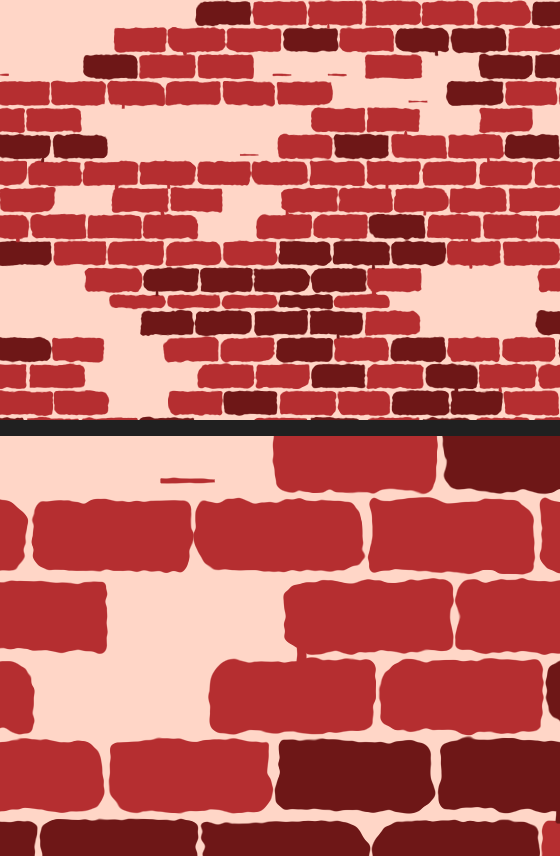
Top: the whole. Bottom: its middle third, enlarged.
This pattern is drawn by a WebGL 1 fragment shader. Its source:

```glsl
precision highp float;
// Worn brick wall: sixteen courses of red and dark bricks in running bond on pale plaster.
// Each brick is a rounded box with hashed corners, ragged noise edges and small drips;
// elliptical patches plus random gaps leave the plaster bare.
uniform vec2 u_resolution;

const vec2 PITCH = vec2(0.1343, 0.0635);   // brick spacing, in canvas heights

float hash(vec2 p) {
  vec3 q = fract(p.xyx * 0.1031);
  q += dot(q, q.yzx + 33.33);
  return fract((q.x + q.y) * q.z);
}

float noise(vec2 p) {
  vec2 i = floor(p), f = fract(p);
  f = f * f * (3.0 - 2.0 * f);
  return mix(mix(hash(i), hash(i + vec2(1, 0)), f.x),
             mix(hash(i + vec2(0, 1)), hash(i + vec2(1, 1)), f.x), f.y);
}

// Joint position along a course, in brick lengths
float jointAt(float col, float row) {
  float bond = mix(0.49, 0.94, mod(row, 2.0));
  float drift = (hash(vec2(row, 71.0)) - 0.5) * 0.1;
  return col + bond + drift + (hash(vec2(col + 40.0, row + 15.0)) - 0.5) * 0.06;
}

// Positive inside an elliptical patch of bare plaster
float patchAt(vec2 c, vec2 centre, vec2 radii) {
  return 1.0 - length((c - centre) / radii);
}

bool isBare(vec2 c, vec2 id) {
  float bare = patchAt(c, vec2(0.12, 0.03), vec2(0.19, 0.10));
  bare = max(bare, patchAt(c, vec2(0.425, 0.31), vec2(0.33, 0.052)));
  bare = max(bare, patchAt(c, vec2(0.877, 0.212), vec2(0.139, 0.052)));
  bare = max(bare, patchAt(c, vec2(1.128, 0.72), vec2(0.217, 0.087)));
  bare = max(bare, patchAt(c, vec2(0.104, 0.738), vec2(0.19, 0.087)));
  bare = max(bare, patchAt(c, vec2(0.3125, 0.903), vec2(0.13, 0.087)));
  return bare > 0.0 || hash(id + 9.0) < 0.12;
}

float roundedBox(vec2 q, vec2 halfSize, float radius) {
  vec2 d = abs(q) - halfSize + radius;
  return length(max(d, 0.0)) + min(max(d.x, d.y), 0.0) - radius;
}

// Signed distance in x, dark brick flag in y; p.y runs downwards
vec2 brick(vec2 p, float row) {
  // Find the brick between two shifted joints
  float u = p.x / PITCH.x;
  float col = floor(u - jointAt(0.0, row));
  col -= step(u, jointAt(col, row));
  col += step(jointAt(col + 1.0, row), u);
  float left = jointAt(col, row), right = jointAt(col + 1.0, row);

  // The twelfth course is thin and the ones below it move up
  float thin = 1.0 - step(0.5, abs(row - 11.0));
  float top = row - 0.39 * step(12.0, row);
  vec2 size = vec2(right - left, 1.0 - 0.39 * thin) * PITCH;
  vec2 centre = vec2(left, top) * PITCH + 0.5 * size;
  vec2 halfSize = 0.5 * size - vec2(0.0027, 0.0037);
  vec2 q = p - centre;
  vec2 id = vec2(col + 23.0, row + 31.0);
  float ragged = (noise(p * 65.0) - 0.5) * 0.005 + (noise(p * 170.0) - 0.5) * 0.002;

  // Dark bricks come in short runs, rarely in the middle courses
  float tone = 0.5 * (hash(id + 3.7) + hash(vec2(floor(col * 0.5) + 57.0, row + 83.0)));
  float middle = (centre.y - 0.47) / 0.09;
  float dark = step(tone, 0.45 - 0.25 * exp(-middle * middle));

  if (isBare(centre, id)) {
    // A few bare places keep a thin flake
    if (hash(id + 51.0) > 0.08) return vec2(1.0, 0.0);
    q.y -= halfSize.y * 0.7;
    return vec2(roundedBox(q, vec2(0.022, 0.002), 0.001) + ragged * 0.5, 0.0);
  }

  // Slight tilt and a different roundness at each corner
  q.y += q.x * (hash(id + 5.0) - 0.5) * 0.03;
  float chip = hash(id * 3.0 + sign(q) + 17.0);
  float radius = min(0.004 + 0.02 * chip * chip, halfSize.y * 0.9);
  float d = roundedBox(q, halfSize, radius) + ragged;

  // Occasional drip bridging the joint to the course below
  if (hash(id + 29.0) < 0.22) {
    float side = (hash(id + 37.0) - 0.5) * 1.6 * halfSize.x;
    vec2 drip = q - vec2(side, halfSize.y + 0.002);
    d = min(d, roundedBox(drip, vec2(0.0035, 0.007), 0.002) + ragged * 0.6);
  }
  return vec2(d, dark);
}

void main() {
  vec2 p = gl_FragCoord.xy / u_resolution.y;
  p.y = 1.0 - p.y;
  float level = p.y / PITCH.y;
  float row = floor(level + 0.39 * step(11.61, level));
  float soft = 0.8 / u_resolution.y;

  // Own course first, then drips from the course above
  vec3 color = vec3(1.0, 0.84, 0.78);
  for (int k = 0; k < 2; k++) {
    vec2 b = brick(p, row - float(k));
    vec3 paint = mix(vec3(0.71, 0.18, 0.19), vec3(0.43, 0.09, 0.09), b.y);
    color = mix(color, paint, 1.0 - smoothstep(-soft, soft, b.x));
  }
  gl_FragColor = vec4(color, 1.0);
}
```
